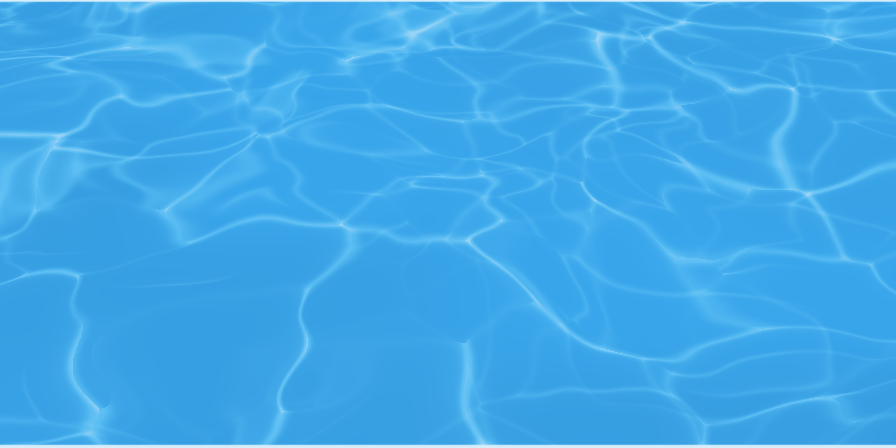
Give the GLSL for this texture, as a Shadertoy shader.

```glsl
// Sunlit pool water: a net of bright caustic lines over blue, seen at a slant.
// Warped Voronoi borders give the net, noise contours give loops and folded
// sheets of light, and a perspective mapping flattens them towards the top.

#define DEEP_BLUE vec3(0.212, 0.628, 0.895)
#define LIT_BLUE vec3(0.34, 0.735, 0.95)
#define GLINT vec3(0.68, 0.86, 0.97)
#define RIM_WHITE vec3(0.84, 0.93, 0.98)
#define HORIZON 2.2
#define CELL_SCALE vec2(5.2, 17.0)
#define LINE_WIDTH 0.022
#define NET_LIGHT 0.62
#define FINE_LIGHT 0.26
#define FOLD_LIGHT 0.34

vec2 hash2(vec2 p) {
    vec3 a = fract(p.xyx * vec3(0.1031, 0.1030, 0.0973));
    a += dot(a, a.yzx + 33.33);
    return fract((a.xx + a.yz) * a.zy);
}

float noise(vec2 p) {
    vec2 i = floor(p), f = fract(p);
    vec2 u = f * f * f * (f * (f * 6.0 - 15.0) + 10.0);
    float low = mix(hash2(i).x, hash2(i + vec2(1, 0)).x, u.x);
    float high = mix(hash2(i + vec2(0, 1)).x, hash2(i + vec2(1, 1)).x, u.x);
    return mix(low, high, u.y);
}

vec2 noise2(vec2 p) {
    return vec2(noise(p), noise(p + vec2(37.2, 11.7))) - 0.5;
}

// Bends straight cell borders into flowing curves
vec2 ripple(vec2 p) {
    p += 0.85 * noise2(p * 0.9);
    return p + 0.22 * noise2(p * 2.6 + 5.0);
}

// Light on cell borders; each border has its own width, strength and haze side
float causticNet(vec2 p, float width) {
    vec2 cell = floor(p), nearestId = cell, toNearest = vec2(0.0);
    float best = 1e3;
    for (int j = -1; j <= 1; j++)
    for (int i = -1; i <= 1; i++) {
        vec2 id = cell + vec2(i, j);
        vec2 r = id + hash2(id) - p;
        if (dot(r, r) < best) {
            best = dot(r, r);
            nearestId = id;
            toNearest = r;
        }
    }
    float light = 0.0;
    for (int j = -2; j <= 2; j++)
    for (int i = -2; i <= 2; i++) {
        if (i == 0 && j == 0) continue;
        vec2 id = nearestId + vec2(i, j);
        vec2 r = id + hash2(id) - p;
        vec2 across = normalize(r - toNearest);
        float d = dot(0.5 * (r + toNearest), across);
        vec2 h = hash2(nearestId + id + 71.0);
        float w = width * mix(0.7, 2.0, h.x * h.x);
        float hazeSide = step(0.0, dot(across, vec2(0.4, 0.9)));
        float strength = mix(0.12, 1.0, smoothstep(0.05, 0.8, h.y));
        float haze = mix(0.08, 0.24, hazeSide) * exp(-d / 0.09);
        light += strength * (0.8 * exp(-d * d / (w * w)) + haze);
    }
    return light;
}

// Bright crease along a noise contour, with light fading to its inner side
float foldedSheet(vec2 p, float level, float width) {
    float f = noise(p + 0.5 * noise2(p * 1.7)) - level;
    float crease = exp(-f * f / (width * width));
    float sheet = smoothstep(-width, width, f) * exp(-max(f, 0.0) * 9.0);
    return 0.6 * crease + 0.55 * sheet;
}

void mainImage(out vec4 fragColor, in vec2 fragCoord) {
    vec2 p = fragCoord / iResolution.y;
    float pixel = 1.0 / iResolution.y;
    float center = 0.5 * iResolution.x / iResolution.y;

    // Slanted water plane
    float depth = 1.0 / (HORIZON - p.y);
    vec2 water = vec2(p.x - center, 1.0) * depth * CELL_SCALE + vec2(23.0, 8.0);
    vec2 flow = ripple(water);
    float width = LINE_WIDTH * mix(1.0, 2.1, p.y);

    // Main net, finer broken net, loops and ribbons
    float fade = mix(0.45, 1.1, noise(water * 1.3 + 40.0));
    float light = NET_LIGHT * fade * causticNet(flow, width);
    float fineMask = smoothstep(0.35, 0.75, noise(water * 0.7 + 90.0));
    light += FINE_LIGHT * fineMask * causticNet(flow * 1.6 + 13.0, width * 1.5);
    float foldMask = smoothstep(0.4, 0.7, noise(water * 0.8 + 63.0));
    light += FOLD_LIGHT * foldMask * foldedSheet(flow * 1.2 + 7.0, 0.6, width * 1.3);
    float ribbonMask = smoothstep(0.55, 0.8, noise(water * 0.6 + 150.0));
    light += FOLD_LIGHT * ribbonMask * foldedSheet(flow * 1.5 + 120.0, 0.5, width * 1.5);

    // Blue body with slow shading, then lit water, then pale glints
    float shade = noise(water * vec2(0.5, 0.7) + 200.0);
    vec3 color = DEEP_BLUE * mix(0.975, 1.03, shade);
    color = mix(color, LIT_BLUE, clamp(light * 2.2, 0.0, 1.0));
    color = mix(color, GLINT, 0.75 * smoothstep(0.32, 1.25, light));

    // Pale rims along the bottom and top
    float rim = 1.0 - smoothstep(0.007 - pixel, 0.007 + pixel, p.y);
    rim = max(rim, smoothstep(0.996 - pixel, 0.996 + pixel, p.y));
    fragColor = vec4(mix(color, RIM_WHITE, rim), 1.0);
}
```
